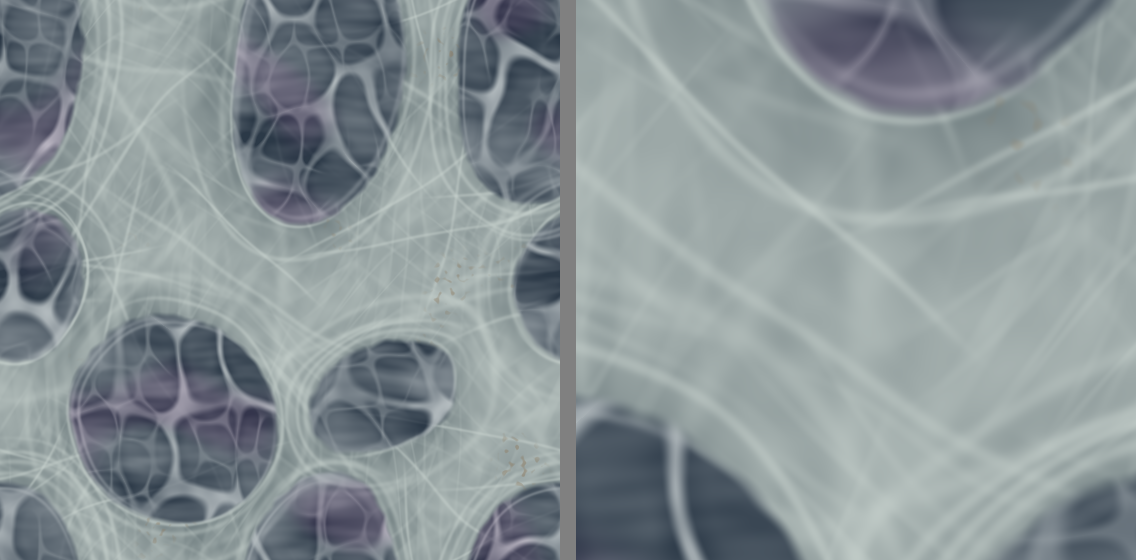
Left, the full canvas; right, a detail of the centre.
Give the GLSL for this texture, as a Shadertoy shader.

```glsl
// A pale fibrous web torn into oval openings, with a rounded net over dark streaks.
// Wrapped ellipses cut the membrane; Voronoi walls make the inner net, while arcs,
// hashed strands and stretched gradient noise make the fibres. Everything tiles.

const vec3 SHADOW_COLOR = vec3(0.24, 0.29, 0.34);
const vec3 SILK_COLOR = vec3(0.74, 0.77, 0.78);
const vec3 OCHRE_COLOR = vec3(0.55, 0.48, 0.38);
const vec3 PLUM_TINT = vec3(0.035, -0.015, 0.02);
const vec3 SAGE_TINT = vec3(0.0, 0.012, -0.012);
const float MEMBRANE_TONE = 0.64;
const float DEPTH_TONE = 0.13;
const float NET_TONE = 0.80;
const float WARP = 0.022;
const int HOLE_COUNT = 5;
const int RING_COUNT = 7;
const int STRAND_COUNT = 46;
// Openings: centre, radii; then their tilts in radians
const vec4 HOLES[HOLE_COUNT] = vec4[HOLE_COUNT](
    vec4(0.56, 0.88, 0.155, 0.28), vec4(0.31, 0.255, 0.185, 0.185),
    vec4(0.69, 0.29, 0.145, 0.09), vec4(0.03, 0.49, 0.11, 0.13),
    vec4(0.985, 0.89, 0.165, 0.25));
const float TILTS[HOLE_COUNT] = float[HOLE_COUNT](-0.1, 0.3, 0.45, 0.1, -0.15);

vec2 hash2(vec2 p) {
    vec3 h = fract(p.xyx * vec3(0.1031, 0.1030, 0.0973));
    h += dot(h, h.yzx + 33.33);
    return fract((h.xx + h.yz) * h.zy);
}

vec2 rotate(vec2 p, float a) {
    return vec2(cos(a) * p.x + sin(a) * p.y, cos(a) * p.y - sin(a) * p.x);
}

vec2 wrapOffset(vec2 d) { return d - floor(d + 0.5); }

float corner(vec2 cell, vec2 o, vec2 f, vec2 n) {
    return dot(hash2(mod(cell + o, n) + n * 1.7) * 2.0 - 1.0, f - o);
}

// Gradient noise with n whole cells per canvas
float noise(vec2 p, vec2 n) {
    vec2 i = floor(p * n), f = p * n - i;
    vec2 u = f * f * f * (f * (f * 6.0 - 15.0) + 10.0);
    float low = mix(corner(i, vec2(0, 0), f, n), corner(i, vec2(1, 0), f, n), u.x);
    float high = mix(corner(i, vec2(0, 1), f, n), corner(i, vec2(1, 1), f, n), u.x);
    return 1.5 * mix(low, high, u.y);
}

float fbm(vec2 p, vec2 n) {
    float sum = 0.0, gain = 0.6;
    for (int i = 0; i < 4; i++) {
        sum += gain * noise(p, n);
        n *= 2.0;
        gain *= 0.5;
    }
    return sum;
}

// Thin ridges along a whole-number direction, so that they wrap
float fibres(vec2 p, vec2 dir, vec2 n) {
    vec2 q = vec2(dot(p, dir), dot(p, vec2(-dir.y, dir.x)));
    float ridge = smoothstep(0.17, 0.0, abs(noise(q, n)));
    return ridge * smoothstep(-0.25, 0.45, noise(q, vec2(3, 5)));
}

// Distance to rounded Voronoi walls, in cells
float netDistance(vec2 p, vec2 n) {
    vec2 base = floor(p * n), f = p * n - base, nearest = vec2(0.0);
    float best = 9.0;
    for (int k = 0; k < 9; k++) {
        vec2 o = vec2(k % 3 - 1, k / 3 - 1);
        vec2 r = o + 0.1 + 0.8 * hash2(mod(base + o, n) + n) - f;
        if (dot(r, r) < best) { best = dot(r, r); nearest = r; }
    }
    float sum = 0.0;
    for (int k = 0; k < 25; k++) {
        vec2 o = vec2(k % 5 - 2, k / 5 - 2);
        vec2 r = o + 0.1 + 0.8 * hash2(mod(base + o, n) + n) - f;
        vec2 gap = r - nearest;
        if (dot(gap, gap) > 0.0001)
            sum += exp(-13.0 * dot(0.5 * (r + nearest), normalize(gap)));
    }
    return -log(max(sum, 0.00001)) / 13.0;
}

void mainImage(out vec4 fragColor, in vec2 fragCoord) {
    vec2 uv = fragCoord / iResolution.xy;
    vec2 bend = vec2(noise(uv, vec2(4)), noise(uv, vec2(5)));
    vec2 p = uv + WARP * bend;

    // Openings and the arcs stretched round them
    float opening = 1.0, light = 0.0;
    for (int h = 0; h < HOLE_COUNT; h++) {
        vec2 radii = HOLES[h].zw;
        vec2 e = rotate(wrapOffset(p - HOLES[h].xy), TILTS[h]) / radii;
        float len = max(length(e), 0.001);
        float d = len * (len - 1.0) / max(length(e / radii), 0.001);
        opening = min(opening, d);
        for (int k = 0; k < RING_COUNT; k++) {
            vec2 a = hash2(vec2(k + 11, h + 3)), b = hash2(vec2(k + 37, h + 8));
            float shift = mix(-0.008, 0.075, a.x * a.x) + 0.028 * dot(e / len, b - 0.5);
            float arc = smoothstep(-0.7, 0.6, dot(e / len, normalize(b.yx - 0.5)));
            float x = (d - shift) / mix(0.0025, 0.007, a.y);
            light += arc * mix(0.65, 0.25, a.y) * exp(-x * x);
        }
    }
    opening += 0.005 * noise(uv, vec2(34));
    float membrane = smoothstep(-0.007, 0.005, opening);

    // Long, gently curved strands
    float strands = 0.0;
    for (int k = 0; k < STRAND_COUNT; k++) {
        vec2 a = hash2(vec2(k + 5, 71)), b = hash2(vec2(k + 9, 23));
        vec2 q = rotate(wrapOffset(p - a), 6.2832 * b.x);
        float reach = mix(0.18, 0.40, b.y), thick = fract(b.x * 17.0 + a.y);
        float x = (q.y - (a.x - 0.5) * q.x * q.x) / mix(0.0025, 0.011, thick * thick);
        strands += mix(0.65, 0.22, thick) * exp(-x * x) * smoothstep(reach, 0.4 * reach, abs(q.x));
    }
    float fine = fibres(p, vec2(1, 1), vec2(3, 17)) + fibres(p, vec2(1, -1), vec2(3, 19))
        + fibres(p, vec2(1, 2), vec2(2, 13)) + fibres(p, vec2(2, -1), vec2(2, 11))
        + fibres(p, vec2(0, 1), vec2(4, 29));

    // Membrane: cloudy film, darker at the rims, with bright fibres
    float film = MEMBRANE_TONE + 0.30 * fbm(uv, vec2(4)) + 0.07 * noise(p, vec2(40, 28));
    film += 0.10 * smoothstep(0.02, 0.11, opening) - 0.16 * exp(-max(opening, 0.0) * 45.0);
    film = mix(film, 1.10, 1.0 - exp(-light - strands - 0.20 * fine));

    // Depth: sideways brush streaks below two layers of net
    float depth = DEPTH_TONE + 0.55 * fbm(p, vec2(3, 9)) + 0.13 * noise(p, vec2(14, 60));
    depth += 0.28 * smoothstep(0.1, 0.6, noise(p, vec2(4, 8)));
    float veil = smoothstep(-0.1, 0.5, noise(p, vec2(6))) * smoothstep(-0.10, 0.0, opening);
    depth = mix(depth, 0.48 + 0.2 * fbm(p, vec2(12, 7)), 0.7 * veil);
    vec2 netPoint = p + 0.018 * vec2(noise(uv, vec2(9)), noise(uv, vec2(11)));
    float back = netDistance(netPoint, vec2(15, 11));
    float front = netDistance(netPoint, vec2(9, 7));
    float patches = smoothstep(-0.3, 0.15, noise(uv, vec2(7)));
    float width = 0.03 + 0.05 * noise(uv, vec2(8));
    depth = mix(depth, 0.52, 0.65 * patches * smoothstep(0.06, -0.03, back - 0.01));
    depth -= 0.10 * smoothstep(0.18, 0.0, front - width);
    float net = smoothstep(0.05, -0.04, front - width) * mix(0.45, 0.95, 1.0 - patches);
    depth = mix(depth, NET_TONE + 0.25 * noise(p, vec2(30)), net);
    depth = mix(depth, 0.95, 1.0 - exp(-0.8 * light - 0.12 * strands));

    // Colour: shadow to silk, with plum depths, sage film and ochre grains
    float tone = clamp(mix(depth, film, membrane), -0.14, 1.16);
    vec3 color = mix(SHADOW_COLOR, SILK_COLOR, tone);
    float plum = smoothstep(0.0, 0.5, noise(uv, vec2(5, 6)));
    color += mix(PLUM_TINT * plum, SAGE_TINT, membrane);
    float grains = smoothstep(0.2, 0.6, noise(uv, vec2(85))) * smoothstep(0.25, 0.6, noise(uv, vec2(6, 5)));
    color = mix(color, OCHRE_COLOR, 0.5 * grains * membrane);
    fragColor = vec4(color, 1.0);
}
```
